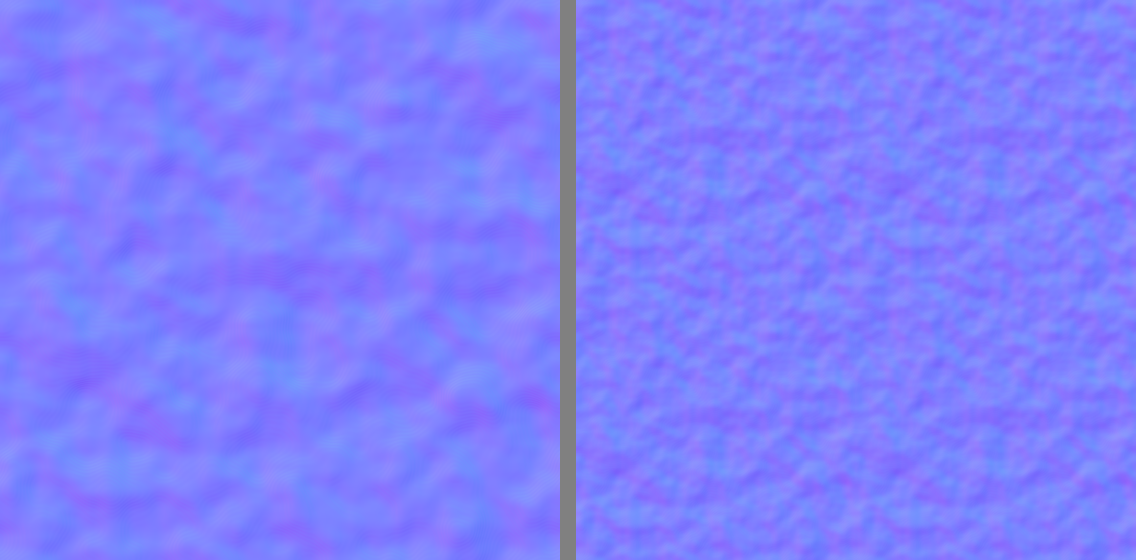
Left, the tile; right, the same tile 2 across and 2 down.
Write a Shadertoy shader that draws this texture map.

```glsl
// Tiling tangent-space normal map of a softly rippled, uneven surface.

#define BASE_CELLS 6.0              // lattice cells across the tile, coarsest octave
#define OCTAVES 3
#define OCTAVE_SLOPES vec3(0.55, 1.0, 0.5)
#define BUMP vec2(0.074, 0.086)     // slope strength across and up
#define TERRACES 100.0              // fine contour steps per unit of height
#define TERRACE_DEPTH 0.10

const float TAU = 6.2831853;

// Integer hash giving a value in 0..1.
float hash(uvec3 p) {
    uint h = p.x * 1597334677u ^ p.y * 3812015801u ^ p.z * 2798796415u;
    h = (h ^ (h >> 16)) * 2146121005u;
    h = (h ^ (h >> 15)) * 2221713035u;
    h ^= h >> 16;
    return float(h >> 8) / 16777216.0;
}

// Unit gradient at a lattice corner, wrapped to the tile.
vec2 cornerGradient(vec2 corner, float cells, int seed) {
    uvec2 wrapped = uvec2(mod(corner, cells));
    float angle = TAU * hash(uvec3(wrapped, uint(seed + 1)));
    return vec2(cos(angle), sin(angle));
}

// Periodic gradient noise: x = height, yz = its exact derivatives.
vec3 noiseWithSlope(vec2 p, float cells, int seed) {
    vec2 i = floor(p);
    vec2 f = p - i;
    vec2 w = f * f * f * (f * (f * 6.0 - 15.0) + 10.0);
    vec2 dw = 30.0 * f * f * (f * (f - 2.0) + 1.0);
    const vec2 e = vec2(1.0, 0.0);

    vec2 ga = cornerGradient(i, cells, seed);
    vec2 gb = cornerGradient(i + e.xy, cells, seed);
    vec2 gc = cornerGradient(i + e.yx, cells, seed);
    vec2 gd = cornerGradient(i + e.xx, cells, seed);

    float a = dot(ga, f);
    float b = dot(gb, f - e.xy);
    float c = dot(gc, f - e.yx);
    float d = dot(gd, f - e.xx);

    float height = mix(mix(a, b, w.x), mix(c, d, w.x), w.y);
    vec2 slope = mix(mix(ga, gb, w.x), mix(gc, gd, w.x), w.y)
               + dw * (w.yx * (a - b - c + d) + vec2(b, c) - a);
    return vec3(height, slope);
}

void mainImage(out vec4 fragColor, in vec2 fragCoord) {
    vec2 uv = fragCoord / iResolution.xy;

    // Sum the octaves; heights shrink with cell size, slopes do not.
    float height = 0.0;
    vec2 slope = vec2(0.0);
    float cells = BASE_CELLS;
    for (int k = 0; k < OCTAVES; k++) {
        vec3 n = noiseWithSlope(uv * cells, cells, k);
        height += OCTAVE_SLOPES[k] * n.x / cells;
        slope += OCTAVE_SLOPES[k] * n.yz;
        cells *= 2.0;
    }

    // Faint contour lines that follow the height.
    slope *= 1.0 + TERRACE_DEPTH * sin(TAU * TERRACES * height);

    // Encode the normal, with green pointing down the tile.
    vec3 normal = normalize(vec3(slope * BUMP * vec2(1.0, -1.0), 1.0));
    fragColor = vec4(0.5 + 0.5 * normal, 1.0);
}
```
